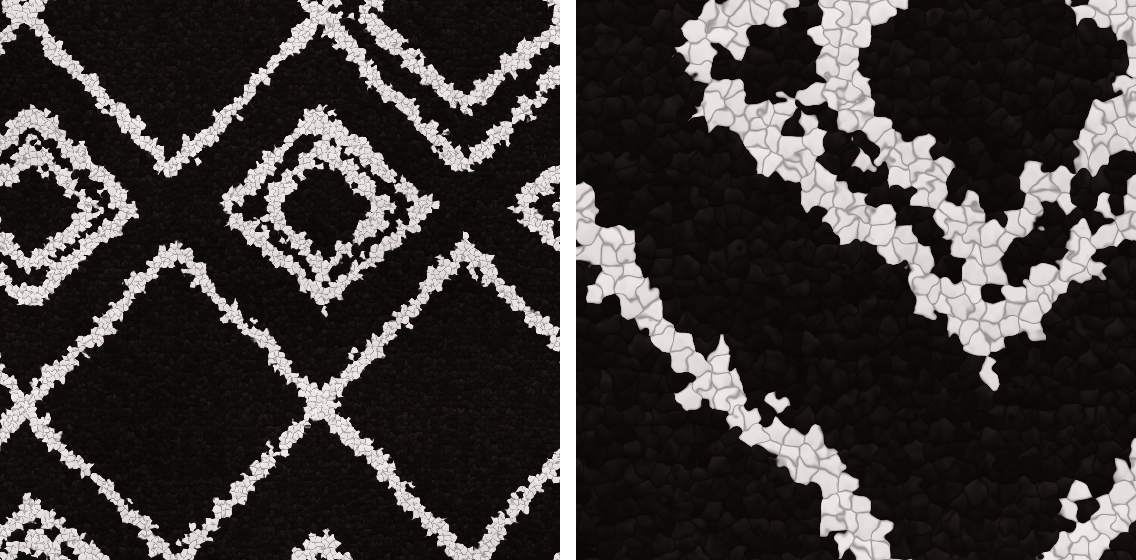
Left: the whole. Right: its middle third, enlarged.
Reproduce this texture procedurally as a Shadertoy shader.

```glsl
// Shaggy black rug with ragged cream lozenge lattice and nested diamonds.
#define PERIOD vec2(0.524, 0.700)       // lattice repeat, canvas units
#define LATTICE_ORIGIN vec2(0.309, 0.276)
#define MEDALLION_ORIGIN vec2(0.057, -0.070)
#define HALF_LINE 0.0138                // half width of a cream line
#define RAGGED 0.013                    // edge scatter of single tufts
#define TUFTS 92.0                      // tufts across the canvas
#define CREAM vec3(0.93, 0.91, 0.90)
#define CREAM_SHADE vec3(0.52, 0.50, 0.49)
#define PILE vec3(0.045, 0.028, 0.028)
#define PILE_LIGHT vec3(0.125, 0.105, 0.103)

vec2 hash2(vec2 p) {
    vec3 h = fract(p.xyx * vec3(0.1031, 0.1030, 0.0973));
    h += dot(h, h.yzx + 33.33);
    return fract((h.xx + h.yz) * h.zy);
}

vec2 noise2(vec2 p) {
    vec2 i = floor(p), f = fract(p);
    f = f * f * (3.0 - 2.0 * f);
    return mix(mix(hash2(i), hash2(i + vec2(1, 0)), f.x),
               mix(hash2(i + vec2(0, 1)), hash2(i + vec2(1, 1)), f.x), f.y);
}

// Distance to the outline of a rhombus with half diagonals r and softened tips
float rhombus(vec2 q, vec2 r, float soft) {
    q = sqrt(q * q + soft * soft);
    return abs(q.x * r.y + q.y * r.x - r.x * r.y) / length(r);
}

// Offset from the centre of the repeat; id receives its column and row
vec2 repeatCell(vec2 p, vec2 origin, out vec2 id) {
    vec2 g = (p - origin) / PERIOD;
    id = floor(g + 0.5);
    return (g - id) * PERIOD;
}

// Distance to the nearest line of the design
float design(vec2 p) {
    vec2 id;

    // Large lozenges, some holding a second outline
    vec2 q = repeatCell(p, LATTICE_ORIGIN, id);
    float d = rhombus(q, vec2(0.262, 0.281), 0.003);
    vec2 odd = mod(id, 2.0);
    if (odd.x * odd.y > 0.5) d = min(d, rhombus(q, vec2(0.187, 0.168), 0.003));

    // Small double diamonds, some lacking the outer outline
    q = repeatCell(p, MEDALLION_ORIGIN, id);
    d = min(d, rhombus(q, vec2(0.112, 0.115), 0.014));
    odd = mod(id, 2.0);
    if (odd.x * (1.0 - odd.y) < 0.5) d = min(d, rhombus(q, vec2(0.178, 0.168), 0.004));
    return d;
}

void mainImage(out vec4 fragColor, in vec2 fragCoord) {
    vec2 p = fragCoord / iResolution.y;
    float pixel = TUFTS / iResolution.y;

    // Fine warp frays the tuft outlines
    vec2 g = (p + (noise2(p * 170.0) - 0.5) * 0.007) * TUFTS;
    vec2 cell = floor(g);
    float nearCream = 3.0, nearPile = 3.0, first = 3.0, second = 3.0;
    vec2 toTuft = vec2(0.0), tuftRandom = vec2(0.0);

    // Every tuft is wholly cream or black, depending on where it is rooted
    for (int y = -1; y <= 1; y++)
    for (int x = -1; x <= 1; x++) {
        vec2 c = cell + vec2(x, y);
        vec2 root = c + 0.1 + 0.8 * hash2(c + 17.0);
        vec2 random = hash2(c + 251.0);
        vec2 s = root / TUFTS;
        vec2 wander = (noise2(s * 10.0 + 5.0) - 0.5) * 0.012;
        float halfWidth = HALF_LINE + (random.x - 0.5) * RAGGED
                        + (noise2(s * 42.0).x - 0.5) * 0.010;
        float dist = length(g - root);
        if (design(s + wander) < halfWidth) nearCream = min(nearCream, dist);
        else nearPile = min(nearPile, dist);
        if (dist < first) {
            second = first;
            first = dist;
            toTuft = g - root;
            tuftRandom = random;
        } else second = min(second, dist);
    }

    // Dark seams between tufts, light from above, fine fibres
    float seam = smoothstep(-0.08, 0.25, second - first);
    float lit = clamp(0.5 + 0.7 * toTuft.y, 0.0, 1.0);
    float fibre = noise2(p * vec2(260.0, 220.0)).y;
    float tone = noise2(p * 4.0 + 9.0).x;

    float creamLight = seam * (0.80 + 0.20 * lit) + 0.12 * (fibre - 0.5);
    vec3 cream = mix(CREAM_SHADE, CREAM, clamp(creamLight + 0.08, 0.0, 1.0));
    cream *= 0.93 + 0.05 * tuftRandom.y + 0.05 * tone;

    float pileLight = seam * lit * (0.25 + 0.75 * tuftRandom.y) * (0.5 + fibre);
    vec3 pile = mix(PILE, PILE_LIGHT, clamp(pileLight, 0.0, 1.0));
    pile *= 0.88 + 0.24 * tone;

    float mask = smoothstep(-pixel, pixel, nearPile - nearCream);
    fragColor = vec4(mix(pile, cream, mask), 1.0);
}
```
